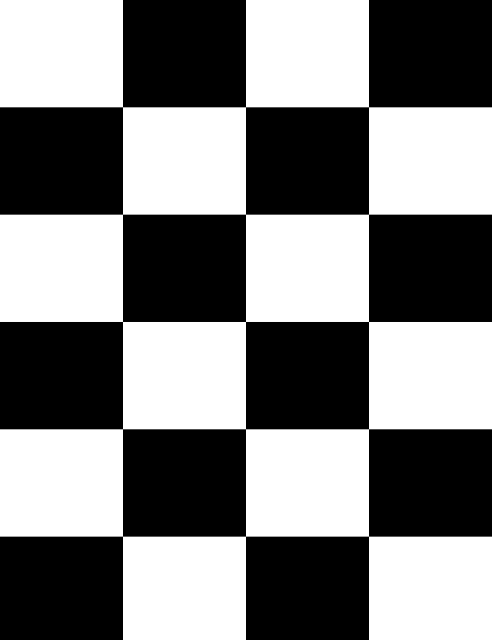
This pattern is drawn by a Shadertoy shader. Its source:

```glsl
// Black and white checkerboard, four columns by six rows, with a slightly shorter bottom row.
#define COLUMNS 4.0
#define ROWS 6.0
#define BOTTOM_ROW_HEIGHT 0.1615
#define DARK vec3(0.0)
#define LIGHT vec3(1.0)

// Alternates between +1 and -1 per cell, box filtered over one pixel at the edges.
float alternatingBand(float cell, float cellPixels) {
    float side = 1.0 - 2.0 * mod(floor(cell), 2.0);
    float edgePixels = (0.5 - abs(fract(cell) - 0.5)) * cellPixels;
    return side * clamp(2.0 * edgePixels, 0.0, 1.0);
}

void mainImage(out vec4 fragColor, in vec2 fragCoord) {
    vec2 uv = fragCoord / iResolution.xy;

    // Columns share the width equally
    float column = uv.x * COLUMNS;
    float columnWidth = 1.0 / COLUMNS;

    // Rows above the bottom one share the remaining height
    bool inBottomRow = uv.y < BOTTOM_ROW_HEIGHT;
    float upperHeight = (1.0 - BOTTOM_ROW_HEIGHT) / (ROWS - 1.0);
    float rowHeight = inBottomRow ? BOTTOM_ROW_HEIGHT : upperHeight;
    float row = inBottomRow ? uv.y / rowHeight
                            : 1.0 + (uv.y - BOTTOM_ROW_HEIGHT) / rowHeight;

    // Equal signs make a dark square, opposite signs a light one
    float parity = alternatingBand(column, columnWidth * iResolution.x)
                 * alternatingBand(row, rowHeight * iResolution.y);
    fragColor = vec4(mix(LIGHT, DARK, 0.5 + 0.5 * parity), 1.0);
}
```
